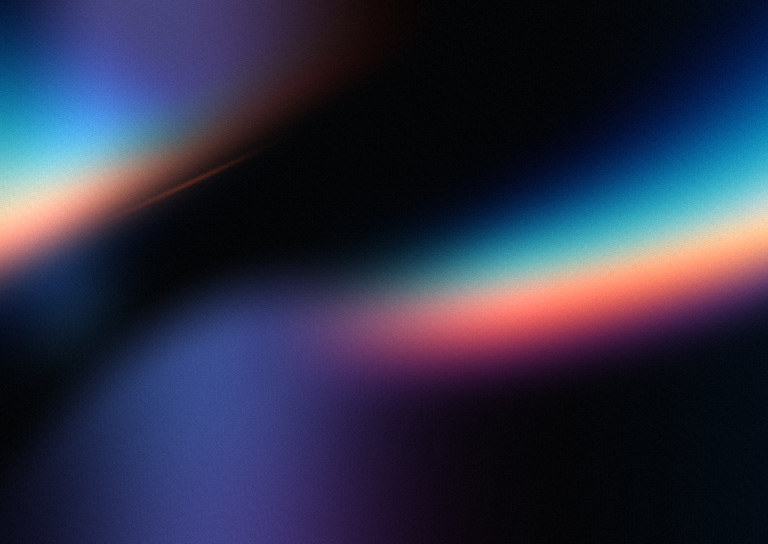
Give the GLSL for this background, as a WebGL 1 fragment shader.

```glsl
precision highp float;
// Dark abstract backdrop: two dispersed light bands, a soft blue pool and film grain.

uniform vec2 u_resolution;

// Base tones
const vec3 NIGHT = vec3(0.014, 0.019, 0.024);
const vec3 NAVY_SIDE = vec3(0.0, 0.025, 0.055);

// Right band: crest height and spread of red, green and blue
const vec3 ARC_START = vec3(0.404, 0.442, 0.442);
const vec3 ARC_SLOPE = vec3(0.068, 0.134, 0.18);
const vec3 ARC_BEND = vec3(0.10, 0.03, 0.02);
const vec3 ARC_UP = vec3(0.073, 0.082, 0.10);
const vec3 ARC_UP_GROWTH = vec3(0.03, 0.125, 0.165);
const vec3 ARC_DOWN = vec3(0.087, 0.10, 0.095);
const vec3 ARC_LIGHT = vec3(0.99, 0.66, 0.65);
const vec3 ARC_LIGHT_GROWTH = vec3(0.0, 0.14, 0.11);
const vec3 VIOLET_FRINGE = vec3(0.03, 0.015, 0.20);

// Left flare, measured upward from its lower rim
const vec3 FLARE_PEAK = vec3(0.06, 0.11, 0.165);
const vec3 FLARE_UP = vec3(0.132, 0.239, 0.27);
const vec3 FLARE_DOWN = vec3(0.077, 0.114, 0.184);
const vec3 FLARE_LIGHT = vec3(0.99, 0.82, 0.765);
const float FLARE_REACH = 0.2;
const vec3 VEIL = vec3(0.26, 0.25, 0.46);
const vec3 EMBER = vec3(0.20, 0.06, 0.02);
const vec3 HAZE = vec3(0.05, 0.12, 0.20);

// Blue pool in the lower left
const vec3 POOL = vec3(0.22, 0.28, 0.54);
const vec3 POOL_CENTER = vec3(0.31, 0.27, 0.28);
const vec3 POOL_WIDTH = vec3(0.21, 0.18, 0.20);

// Film grain
const vec2 GRAIN_CELLS = vec2(768.0, 543.0);
const float GRAIN = 0.035;

float hash(vec2 p) {
  return fract(sin(dot(p, vec2(127.1, 311.7))) * 43758.5453);
}

// Gaussian per channel with its own width on either side of the peak
vec3 bell(vec3 d, vec3 up, vec3 down) {
  vec3 q = d / mix(down, up, step(0.0, d));
  return exp(-q * q);
}

float glow(float d, float width) {
  return exp(-d * d / (width * width));
}

vec3 rightBand(vec2 uv) {
  float s = (uv.x - 0.5) * 2.0;
  float s2 = s * s;
  float fade = smoothstep(-0.35, 0.4, s);
  vec3 crest = ARC_START + ARC_SLOPE * s + ARC_BEND * s2;
  vec3 light = ARC_LIGHT + ARC_LIGHT_GROWTH * s;
  vec3 band = light * bell(uv.y - crest, ARC_UP + ARC_UP_GROWTH * s2, ARC_DOWN);
  vec3 fringe = VIOLET_FRINGE * (1.0 + 0.4 * s2) * glow(uv.y - crest.r + 0.08, 0.065);
  return (band + fringe) * fade;
}

vec3 leftFlare(vec2 uv) {
  float x = uv.x;
  float h = uv.y - (0.513 + 0.58 * x + 0.15 * x * x);

  // Hot core, narrowing along the rim
  vec3 up = FLARE_UP * max(1.0 - 3.0 * x, 0.3);
  vec3 down = FLARE_DOWN * max(1.0 - 1.5 * x, 0.4);
  vec3 peak = FLARE_PEAK * max(1.0 - 1.5 * x, 0.4);
  vec3 core = FLARE_LIGHT * bell(h - peak, up, down) * glow(x, FLARE_REACH);

  // Violet veil above the rim, turning brown as it fades
  vec3 rise = smoothstep(vec3(0.0), vec3(0.09, 0.16, 0.21), vec3(h));
  vec3 reach = 1.0 - smoothstep(vec3(0.25, 0.20, 0.22), vec3(0.60, 0.54, 0.51), vec3(x));
  vec3 veil = VEIL * rise * reach * smoothstep(-0.01, 0.15, x);

  // Thin ember line and the cool haze underneath
  vec3 ember = EMBER * glow(h + 0.002, 0.005) * glow(x - 0.25, 0.07);
  vec3 haze = HAZE * glow(x - 0.085, 0.07) * glow(uv.y - 0.46, 0.12);
  return core + veil + ember + haze;
}

vec3 bluePool(vec2 uv) {
  float bend = max(0.4 - uv.x, 0.0);
  float top = 0.47 - 2.2 * bend * bend;
  float body = 1.0 - smoothstep(top - 0.09, top + 0.09, uv.y);
  vec3 tint = mix(POOL + vec3(0.02, -0.045, -0.04), POOL, smoothstep(0.0, 0.3, uv.y));
  return tint * body * bell(uv.x - POOL_CENTER, POOL_WIDTH, POOL_WIDTH);
}

void main() {
  vec2 uv = gl_FragCoord.xy / u_resolution;
  vec3 color = NIGHT + NAVY_SIDE * smoothstep(0.7, 1.05, uv.x);
  color += rightBand(uv) + leftFlare(uv) + bluePool(uv);

  // Grain grows slightly with the light
  float noise = hash(floor(uv * GRAIN_CELLS)) - 0.5;
  color += noise * GRAIN * (0.5 + sqrt(clamp(color.g, 0.0, 1.0)));
  gl_FragColor = vec4(clamp(color, 0.0, 1.0), 1.0);
}
```
